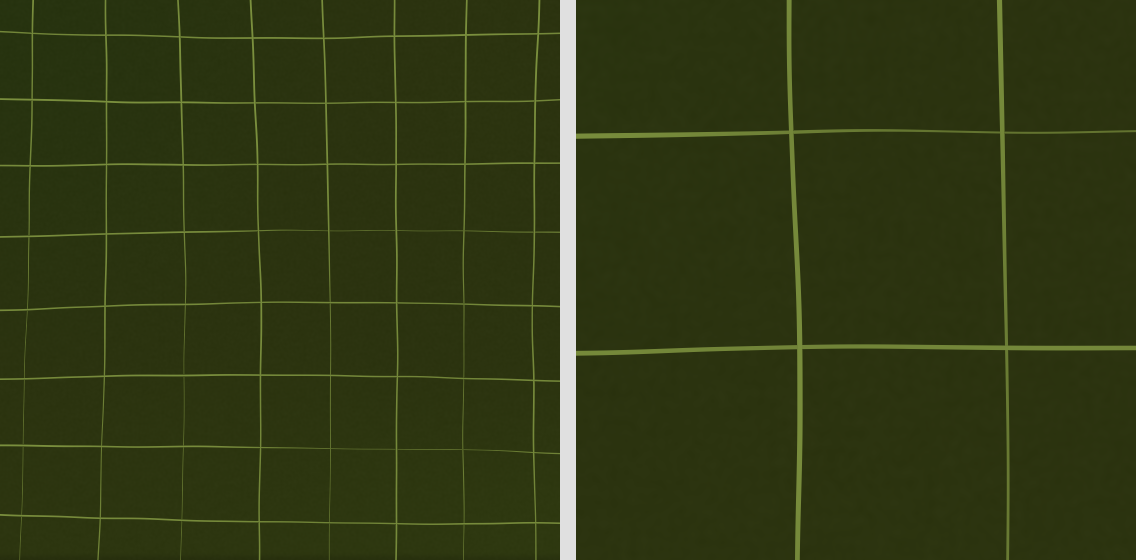
Left: the whole. Right: its middle third, enlarged.
Give the GLSL for this pattern, as a Shadertoy shader.

```glsl
// Hand-drawn grid of thin, wavering olive lines on a dark green ground.
#define LINES 8
#define FIRST vec2(0.0600, 0.0550)
#define PITCH vec2(0.1289, 0.1246)
#define WOBBLE 0.0040
#define THICK 0.00165
#define THIN 0.00060
#define GROUND vec3(0.170, 0.200, 0.060)
#define GROUND_LIT vec3(0.180, 0.220, 0.062)
#define INK vec3(0.480, 0.560, 0.240)
#define GRAIN 0.010

const float PI = 3.14159265;

vec2 hashGradient(vec2 cell) {
    vec3 p = fract(vec3(cell.xyx) * vec3(0.1031, 0.1030, 0.0973));
    p += dot(p, p.yzx + 33.33);
    return 2.0 * fract((p.xx + p.yz) * p.zy) - 1.0;
}

float gradientNoise(vec2 p) {
    vec2 i = floor(p), f = fract(p);
    vec2 u = f * f * f * (f * (f * 6.0 - 15.0) + 10.0);
    vec2 e = vec2(0.0, 1.0);
    float a = dot(hashGradient(i), f);
    float b = dot(hashGradient(i + e.yx), f - e.yx);
    float c = dot(hashGradient(i + e.xy), f - e.xy);
    float d = dot(hashGradient(i + e.yy), f - e.yy);
    return mix(mix(a, b, u.x), mix(c, d, u.x), u.y);
}

// Slow bend of upright line n, t running from top to bottom.
float uprightBend(float n, float t) {
    float lean = -0.026 * cos(0.9 * n) * (1.0 - n / 9.0);
    float bow = 0.0104 * sin(0.52 * n + 0.26);
    return lean * t + bow * sin(PI * t);
}

// Slow bend of level line n, t running from left to right.
float levelBend(float n, float t) {
    float shift = -0.0039 + 0.0052 * cos(1.45 * n);
    float tilt = 0.017 * cos(0.9 * (n - 6.5)) * (n + 1.0) / 8.0;
    float bow = 0.0104 * cos(0.75 * n);
    return shift + tilt * t + bow * sin(PI * t);
}

// Loss of pen pressure: uprights fade downward, levels fade past the middle.
float uprightWear(float n, float t) {
    return smoothstep(0.15, 0.8, t) * (0.42 + 0.35 * cos(PI * n) + 0.7 * exp(-n));
}

float levelWear(float n, float t) {
    float fade = smoothstep(0.35, 0.6, t) * (1.0 - 0.6 * smoothstep(0.75, 1.0, t));
    return fade * (0.5 + 0.5 * cos(2.094 * n)) * min(n, 3.0) / 3.0;
}

// Coverage of one stroke at a given distance from its centre.
float stroke(float dist, float wear, vec2 seed, float pixel) {
    wear = clamp(wear + 0.15 + 0.6 * gradientNoise(seed * vec2(4.0, 1.0)), 0.0, 1.0);
    float halfWidth = mix(THICK, THIN, wear);
    float cover = clamp((halfWidth - abs(dist)) / pixel + 0.5, 0.0, 1.0);
    return cover * mix(1.0, 0.7, wear);
}

void mainImage(out vec4 fragColor, in vec2 fragCoord) {
    vec2 uv = fragCoord / iResolution.xy;
    uv.y = 1.0 - uv.y;
    float pixel = 1.0 / min(iResolution.x, iResolution.y);

    // Ground: broad tint, fine grain, slightly dark lower edge
    float tint = smoothstep(0.55, 1.0, uv.y) * (0.4 + 0.6 * uv.x);
    tint += 0.3 * gradientNoise(uv * 4.0);
    vec3 color = mix(GROUND, GROUND_LIT, clamp(tint, 0.0, 1.0));
    color.r -= 0.018 * (1.0 - smoothstep(0.0, 0.8, length(uv)));
    color += GRAIN * (gradientNoise(uv * 170.0) + 0.6 * gradientNoise(uv * vec2(40.0, 75.0)));
    color *= 1.0 - 0.12 * smoothstep(0.985, 1.0, uv.y);

    // Lines
    float ink = 0.0;
    for (int i = 0; i < LINES; i++) {
        float n = float(i);
        vec2 center = FIRST + PITCH * n;
        vec2 seedX = vec2(uv.y, n * 7.31 + 0.37);
        vec2 seedY = vec2(uv.x, n * 5.17 + 71.43);
        center.x += uprightBend(n, uv.y) + WOBBLE * gradientNoise(seedX * vec2(7.0, 1.0));
        center.y += levelBend(n, uv.x) + WOBBLE * gradientNoise(seedY * vec2(7.0, 1.0));
        ink = max(ink, stroke(uv.x - center.x, uprightWear(n, uv.y), seedX + 3.0, pixel));
        ink = max(ink, stroke(uv.y - center.y, levelWear(n, uv.x), seedY + 3.0, pixel));
    }
    color = mix(color, INK, ink);

    fragColor = vec4(color, 1.0);
}
```
